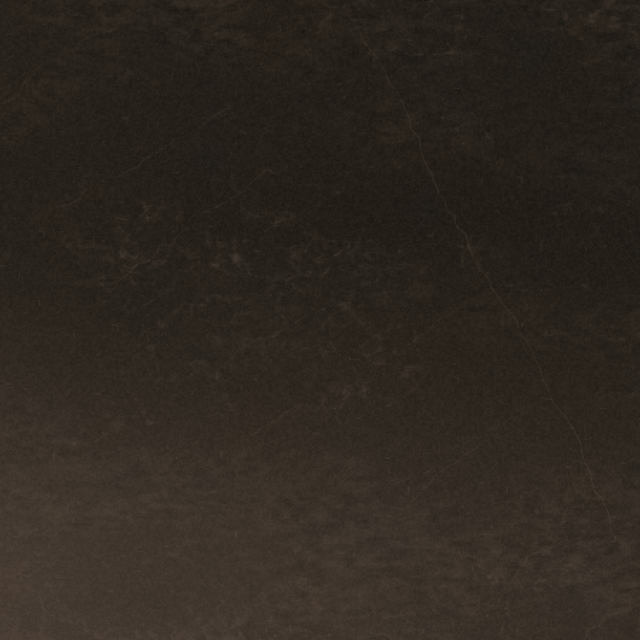
Give the GLSL for this texture, as a WebGL 1 fragment shader.

```glsl
precision highp float;
uniform vec2 u_resolution;

#define DARK vec3(0.136, 0.117, 0.095)
#define MID vec3(0.200, 0.170, 0.139)
#define LIGHT vec3(0.260, 0.219, 0.185)
#define VEIN_WIDTH 0.0014
#define VEIN_GAIN 0.42
#define WEB_GAIN 0.48
#define CLOUD_GAIN 0.36
#define GRAIN_GAIN 0.44
#define VEIN_COUNT 8

float hash(vec2 p) {
  vec3 q = fract(vec3(p.xyx) * 0.1031);
  q += dot(q, q.yzx + 33.33);
  return fract((q.x + q.y) * q.z);
}

float noise(vec2 p) {
  vec2 cell = floor(p), f = fract(p);
  f = f * f * (3.0 - 2.0 * f);
  return mix(mix(hash(cell), hash(cell + vec2(1.0, 0.0)), f.x),
             mix(hash(cell + vec2(0.0, 1.0)), hash(cell + 1.0), f.x), f.y);
}

float fbm(vec2 p) {
  float sum = 0.0, gain = 0.5;
  for (int i = 0; i < 5; i++) {
    sum += gain * noise(p);
    p = mat2(1.6, 1.2, -1.2, 1.6) * p + 17.3;
    gain *= 0.5;
  }
  return sum / 0.97;
}

// Thin broken crack through a centre, with crumbled patches beside it
float crack(vec2 p, vec2 centre, float angle, float halfLength) {
  vec2 dir = vec2(cos(angle), sin(angle));
  vec2 q = p - centre;
  float along = dot(q, dir);
  float across = abs(dot(q, vec2(-dir.y, dir.x)));
  float ends = 1.0 - smoothstep(0.6 * halfLength, halfLength, abs(along));
  float breaks = smoothstep(0.1, 0.6, noise(p * 24.0 + centre * 50.0));
  float line = exp(-pow(across / VEIN_WIDTH, 2.0));
  float crumbs = exp(-across / 0.018) * smoothstep(0.5, 0.8, noise(p * 140.0));
  float clusters = smoothstep(0.4, 0.8, noise(p * 13.0 + 4.0));
  return ends * (breaks * line + 0.7 * crumbs * clusters);
}

// One long falling fracture and several shorter rising cracks
float veins(vec2 p) {
  vec2 bend = vec2(fbm(p * 5.0 + 3.0), fbm(p * 5.0 + 41.0)) - 0.5;
  vec2 jitter = vec2(noise(p * 60.0), noise(p * 60.0 + 9.0)) - 0.5;
  vec2 w = p + bend * 0.1 + jitter * 0.008;
  float sum = crack(w, vec2(0.76, 0.57), -1.08, 0.58);
  for (int i = 0; i < VEIN_COUNT; i++) {
    float k = float(i);
    vec2 centre = vec2(fract(0.22 + k * 0.618), fract(0.74 + k * 0.382));
    float angle = 0.5 + 0.35 * (hash(vec2(k, 7.0)) - 0.5);
    float halfLength = mix(0.14, 0.28, hash(vec2(k, 19.0)));
    sum += mix(0.4, 0.8, hash(vec2(k, 31.0))) * crack(w, centre, angle, halfLength);
  }
  return sum;
}

// Hair-fine wandering threads gathered in patches
float web(vec2 p) {
  vec2 w = p + 0.05 * vec2(fbm(p * 9.0), fbm(p * 9.0 + 23.0));
  float threads = exp(-abs(fbm(w * vec2(6.0, 11.0) + 5.0) - 0.5) / 0.011);
  threads += 0.9 * exp(-abs(fbm(w * vec2(14.0, 24.0) + 61.0) - 0.5) / 0.022);
  float patches = smoothstep(0.42, 0.66, fbm(p * vec2(3.5, 5.0) + 12.0));
  return threads * patches * smoothstep(0.1, 0.9, noise(p * 120.0));
}

// Warm glow rising from the lower left
float glow(vec2 p) {
  float low = 1.0 - smoothstep(0.0, 0.68, p.y);
  float left = (1.0 - p.x) * (1.0 - p.x);
  return low * mix(1.04, 0.54, p.x) + 0.13 * left;
}

void main() {
  vec2 p = gl_FragCoord.xy / u_resolution;
  float tone = glow(p);

  // Flat smoky layers with frayed streaks, strongest near the top and bottom
  float cloud = fbm(p * vec2(3.0, 7.0) + 0.8 * fbm(p * 4.0 + 8.0));
  float streak = fbm(p * vec2(45.0, 100.0) + 6.0 * cloud);
  float edge = 0.6 + 0.5 * smoothstep(0.2, 0.5, abs(p.y - 0.52));
  tone += CLOUD_GAIN * edge * ((cloud - 0.5) * 0.6
        + smoothstep(0.42, 0.72, cloud) * (streak - 0.4) * 2.2);

  // Cracks, threads, fine mineral grain and sparse flecks
  tone += VEIN_GAIN * veins(p) + WEB_GAIN * web(p);
  float grain = 0.7 * noise(p * 370.0) + 0.3 * noise(p * 190.0 + 70.0);
  tone += GRAIN_GAIN * (grain - 0.5);
  tone += 0.28 * smoothstep(0.9, 0.97, noise(p * 130.0 + 31.0));

  tone = clamp(tone, -0.25, 1.3);
  vec3 colour = mix(DARK, MID, min(tone * 2.0, 1.0));
  colour += (LIGHT - MID) * max(tone * 2.0 - 1.0, 0.0);

  // Slight drift between rusty and cool stone
  float tint = fbm(p * 12.0 + 90.0) - 0.5;
  colour += tint * vec3(0.008, 0.0, -0.008);
  gl_FragColor = vec4(colour, 1.0);
}
```
